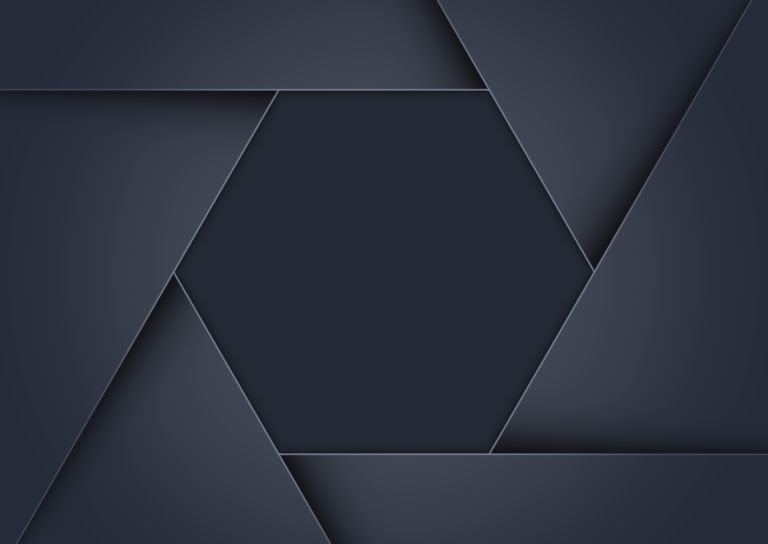
Give the GLSL for this background, as a Shadertoy shader.

```glsl
// Six overlapping dark slate blades wind around a flat hexagonal opening.
// Each blade is the wedge between two rotated half planes; the next blade
// clockwise shades it, and a thin pale bevel marks every leading edge.

const float APOTHEM = 0.335;
const float HALF_SIDE = 0.1935;

// Outward normal of a hexagon side, counted clockwise from the top.
vec2 sideNormal(int side) {
    float angle = radians(90.0 - 60.0 * float(side));
    return vec2(cos(angle), sin(angle));
}

float coverage(float dist, float pixel) {
    return smoothstep(-0.6 * pixel, 0.6 * pixel, dist);
}

void mainImage(out vec4 fragColor, in vec2 fragCoord) {
    float pixel = 1.0 / iResolution.y;
    vec2 p = (fragCoord - 0.5 * iResolution.xy) * pixel;
    vec3 shadowColor = vec3(0.055, 0.058, 0.072);

    // Opening with a narrow shadow inside its rim
    float rim = -1.0;
    for (int i = 0; i < 6; i++) {
        rim = max(rim, dot(p, sideNormal(i)) - APOTHEM);
    }
    vec3 color = mix(vec3(0.145, 0.170, 0.213), shadowColor,
                     0.75 * exp(-max(-rim, 0.0) / 0.009));

    // Blade surfaces, brightest beside the opening
    float falloff = smoothstep(0.27, 0.76, length(p));
    vec3 surface = mix(vec3(0.254, 0.280, 0.330), vec3(0.145, 0.170, 0.220), falloff);

    for (int i = 0; i < 6; i++) {
        vec2 nextNormal = sideNormal(i + 1);
        float inner = dot(p, sideNormal(i)) - APOTHEM;
        float outer = APOTHEM - dot(p, nextNormal);

        // The cast shadow thins out away from the hexagon corner
        float along = -dot(p, vec2(nextNormal.y, -nextNormal.x)) - HALF_SIDE;
        float reach = clamp(along / 0.58, 0.0, 1.0);
        float width = mix(0.056, 0.014, reach);
        float shadow = mix(0.97, 0.60, reach)
                     * exp(-pow(max(outer, 0.0) / width, 1.25));
        vec3 blade = mix(surface, shadowColor, shadow);
        color = mix(color, blade, coverage(inner, pixel) * coverage(outer, pixel));
    }

    // Bevels, bright on the hexagon and dimmer along the outer seams
    for (int i = 0; i < 6; i++) {
        vec2 normal = sideNormal(i);
        float along = dot(p, vec2(normal.y, -normal.x));
        float edge = abs(dot(p, normal) - APOTHEM);
        float line = 1.0 - smoothstep(0.0004, 0.0016 + 0.8 * pixel, edge);
        float light = mix(0.85, 0.32, smoothstep(0.15, 0.55, -along));
        color = mix(color, vec3(0.47, 0.50, 0.57),
                    line * light * coverage(HALF_SIDE - along, pixel));
    }

    fragColor = vec4(color, 1.0);
}
```
